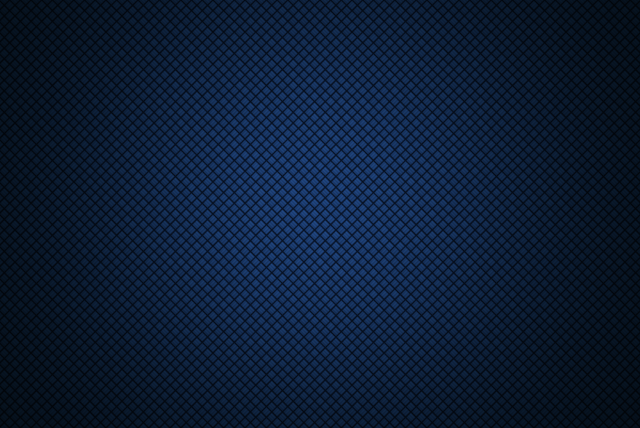
Reproduce this background procedurally as a WebGL 1 fragment shader.

```glsl
precision highp float;
// A dark blue woven cloth of small diamonds, lit by a soft central glow.
// Diagonal coordinates repeat into tiles with dark seams and fine threads;
// a radial falloff darkens the cloth toward the corners.

uniform vec2 u_resolution;

// Brightness of the woven tiles; pixelSize is one pixel in tile units.
float weave(vec2 tilePos, float pixelSize) {
  vec2 cell = floor(tilePos);
  vec2 local = fract(tilePos);

  // Dark seams between neighbouring tiles
  vec2 edge = 0.5 - abs(local - 0.5);
  vec2 seam = smoothstep(0.03 - 0.5 * pixelSize, 0.14 + 0.5 * pixelSize, edge);
  float tile = mix(0.30, 1.0, seam.x * seam.y);

  // Threads alternate in direction, fading where they are too fine to show
  float parity = mod(cell.x + cell.y, 2.0);
  float across = mix(local.x, local.y, parity);
  float threads = sin(across * 18.85) * (1.0 - smoothstep(0.1, 0.3, pixelSize));

  // Slight sheen on the upper side and uneven tone from tile to tile
  float sheen = 0.10 * (local.x - local.y);
  float tone = 0.04 * sin(cell.x * 2.3 + sin(cell.y * 1.7) * 2.0);
  return tile * (1.0 + 0.09 * threads + sheen + tone);
}

void main() {
  vec2 pos = (gl_FragCoord.xy - 0.5 * u_resolution) / u_resolution.y;

  // Forty diamonds fill the canvas height
  vec2 tilePos = vec2(pos.x + pos.y, pos.x - pos.y) * 40.0;
  float cloth = weave(tilePos, 57.0 / u_resolution.y);

  // Glow sits a little above and left of the middle
  vec2 fromGlow = pos - vec2(-0.01, 0.03);
  float glow = exp(-3.6 * dot(fromGlow, fromGlow));
  vec3 shadowBlue = vec3(0.016, 0.054, 0.090);
  vec3 glowBlue = vec3(0.112, 0.245, 0.455);
  vec3 color = mix(shadowBlue, glowBlue, glow);

  // Seams keep a trace of deep blue instead of turning grey
  color *= mix(vec3(0.85, 0.95, 1.05), vec3(1.0), cloth) * cloth;
  gl_FragColor = vec4(color, 1.0);
}
```
